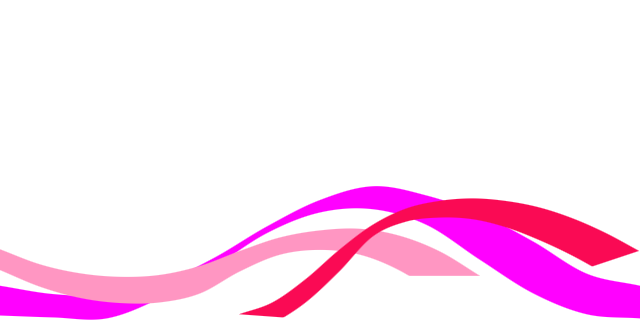
A WebGL 2 fragment shader for this background:

```glsl
#version 300 es
precision highp float;

#define PAPER vec3(1.0)
#define MAGENTA vec3(1.0, 0.004, 1.0)
#define PINK vec3(1.0, 0.59, 0.76)
#define RED vec3(0.98, 0.04, 0.33)
#define PINK_CUT 0.138
#define KNOTS 13

uniform vec2 u_resolution;
out vec4 outColor;

// Each knot holds the upper and lower height of a ribbon, evenly spaced in x.
const vec2 magentaKnots[KNOTS] = vec2[KNOTS](
    vec2(0.107, 0.014), vec2(0.081, 0.008), vec2(0.078, 0.005), vec2(0.115, 0.068),
    vec2(0.193, 0.164), vec2(0.292, 0.271), vec2(0.375, 0.336), vec2(0.418, 0.346),
    vec2(0.389, 0.297), vec2(0.331, 0.188), vec2(0.245, 0.083), vec2(0.145, 0.018),
    vec2(0.107, 0.005));

const vec2 pinkKnots[KNOTS] = vec2[KNOTS](
    vec2(0.221, 0.156), vec2(0.174, 0.104), vec2(0.146, 0.069), vec2(0.135, 0.053),
    vec2(0.141, 0.055), vec2(0.169, 0.083), vec2(0.216, 0.152), vec2(0.258, 0.204),
    vec2(0.280, 0.219), vec2(0.285, 0.204), vec2(0.263, 0.154), vec2(0.214, 0.073),
    vec2(0.138, -0.016));

const vec2 redKnots[KNOTS] = vec2[KNOTS](
    vec2(0.018, -0.068), vec2(0.055, -0.013), vec2(0.128, 0.055), vec2(0.219, 0.151),
    vec2(0.297, 0.260), vec2(0.348, 0.307), vec2(0.372, 0.320), vec2(0.380, 0.315),
    vec2(0.372, 0.290), vec2(0.352, 0.250), vec2(0.318, 0.201), vec2(0.272, 0.143),
    vec2(0.216, 0.083));

// Smooth coverage of the side where d is positive.
float inside(float d) {
    return clamp(d / max(fwidth(d), 1e-5) + 0.5, 0.0, 1.0);
}

// Catmull-Rom curve through both edges, with straight end tangents.
vec2 ribbonEdges(vec2 knots[KNOTS], float t) {
    float s = clamp(t, 0.0, 1.0) * float(KNOTS - 1);
    int i = min(int(s), KNOTS - 2);
    float f = s - float(i);
    vec2 b = knots[i];
    vec2 c = knots[i + 1];
    vec2 a = i > 0 ? knots[max(i - 1, 0)] : 2.0 * b - c;
    vec2 d = i < KNOTS - 2 ? knots[min(i + 2, KNOTS - 1)] : 2.0 * c - b;
    return b + 0.5 * f * (c - a + f * (2.0 * a - 5.0 * b + 4.0 * c - d
         + f * (3.0 * (b - c) + d - a)));
}

// Coverage of a ribbon that runs from x = start to x = end.
float ribbon(vec2 p, vec2 knots[KNOTS], float start, float end) {
    vec2 edges = ribbonEdges(knots, (p.x - start) / (end - start));
    return inside(edges.x - p.y) * inside(p.y - edges.y)
         * inside(p.x - start) * inside(end - p.x);
}

void main() {
    // Height spans 0 to 1, width spans 0 to 2.
    vec2 p = gl_FragCoord.xy / u_resolution * vec2(2.0, 1.0);

    float magenta = ribbon(p, magentaKnots, 0.0, 2.0);

    // The pink ribbon ends in a level cut on its right side.
    float pink = ribbon(p, pinkKnots, 0.0, 1.5);
    pink *= inside(max(p.y - PINK_CUT, 1.0 - p.x));

    // The red ribbon has a slanted cut at each end.
    float red = ribbon(p, redKnots, 0.747, 1.997);
    red *= inside(p.y - 0.018 + 0.073 * (p.x - 0.747));
    red *= inside(p.y - 0.216 - 0.333 * (p.x - 1.997));

    vec3 color = mix(PAPER, MAGENTA, magenta);
    color = mix(color, PINK, pink);
    color = mix(color, RED, red);
    outColor = vec4(color, 1.0);
}
```
